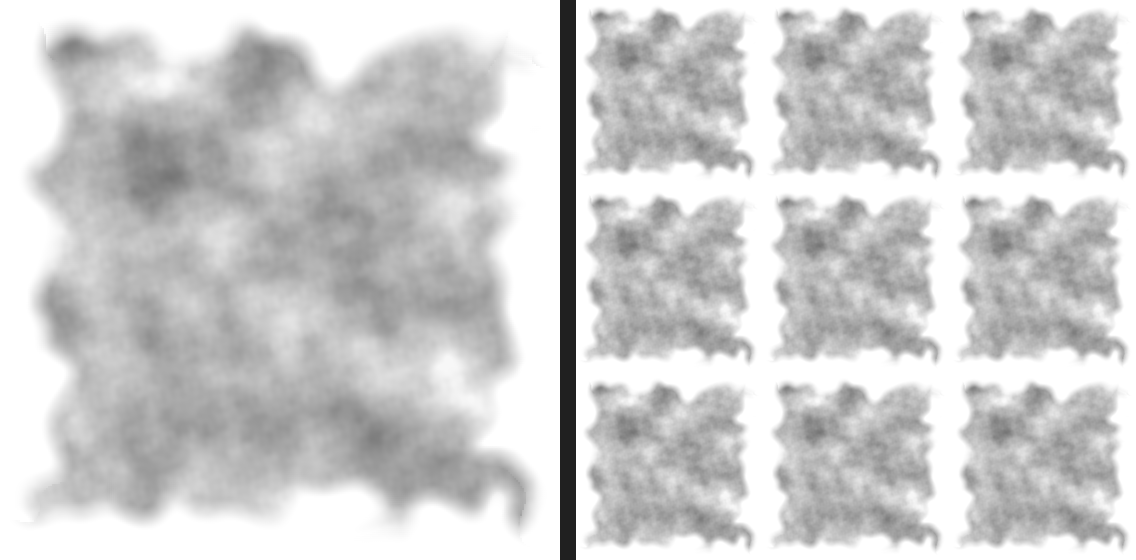
Left, the tile; right, the same tile 3 across and 3 down.
Write a Shadertoy shader that draws this texture.

```glsl
const float TAU = 6.2831853;

// Cloud tone
const float MEAN_GREY = 0.71;
const float GREY_SPREAD = 0.088;
const float CLOUD_FREQUENCY = 3.0;
const int CLOUD_OCTAVES = 5;

// Ragged outline, in canvas units
const float HALF_SIDE = 0.405;
const float EDGE_SOFTNESS = 0.027;
const float WARP_AMOUNT = 0.028;
const float WARP_FREQUENCY = 4.0;
const int WARP_OCTAVES = 2;
const float WHITE_MARGIN = 0.05;

// Layered sines
const int WAVES_PER_OCTAVE = 14;
const float OCTAVE_GAIN = 0.5;

float hash(float n) {
    return fract(sin(n * 12.9898 + 4.1414) * 43758.547);
}

// Random sines with whole-number wave vectors: wraps, unit deviation
float waveField(vec2 p, float seed, float frequency, int octaves) {
    float sum = 0.0;
    float power = 0.0;
    float amplitude = 1.0;
    for (int octave = 0; octave < octaves; octave++) {
        for (int i = 0; i < WAVES_PER_OCTAVE; i++) {
            float id = seed + float(octave * WAVES_PER_OCTAVE + i) * 3.0;
            float angle = 0.5 * TAU * (float(i) + hash(id)) / float(WAVES_PER_OCTAVE);
            float cycles = frequency * mix(0.7, 1.4, hash(id + 1.0));
            vec2 wave = round(cycles * vec2(cos(angle), sin(angle)));
            sum += amplitude * sin(TAU * (dot(wave, p) + hash(id + 2.0)));
            power += 0.5 * amplitude * amplitude;
        }
        amplitude *= OCTAVE_GAIN;
        frequency *= 2.0;
    }
    return sum / sqrt(power);
}

// Coverage of a square whose border is bent by noise
float raggedSquare(vec2 p) {
    vec2 warp = vec2(waveField(p, 301.0, WARP_FREQUENCY, WARP_OCTAVES),
                     waveField(p, 617.0, WARP_FREQUENCY, WARP_OCTAVES));
    vec2 q = abs(p - 0.5 + WARP_AMOUNT * warp) - HALF_SIDE;
    float dist = max(q.x, q.y);

    // Even out the softness where the warp stretches the distance
    float slope = length(vec2(dFdx(dist), dFdy(dist)) * iResolution.xy);
    dist /= clamp(slope, 0.6, 2.5);
    float coverage = 1.0 - smoothstep(-EDGE_SOFTNESS, EDGE_SOFTNESS, dist);

    // Keep the canvas border white so that it tiles
    vec2 border = min(p, 1.0 - p);
    return coverage * smoothstep(0.01, WHITE_MARGIN, min(border.x, border.y));
}

void mainImage(out vec4 fragColor, in vec2 fragCoord) {
    vec2 p = fragCoord / iResolution.xy;
    float cloud = waveField(p, 11.0, CLOUD_FREQUENCY, CLOUD_OCTAVES);
    float grey = clamp(MEAN_GREY + GREY_SPREAD * cloud, 0.38, 0.97);
    fragColor = vec4(vec3(mix(1.0, grey, raggedSquare(p))), 1.0);
}
```
